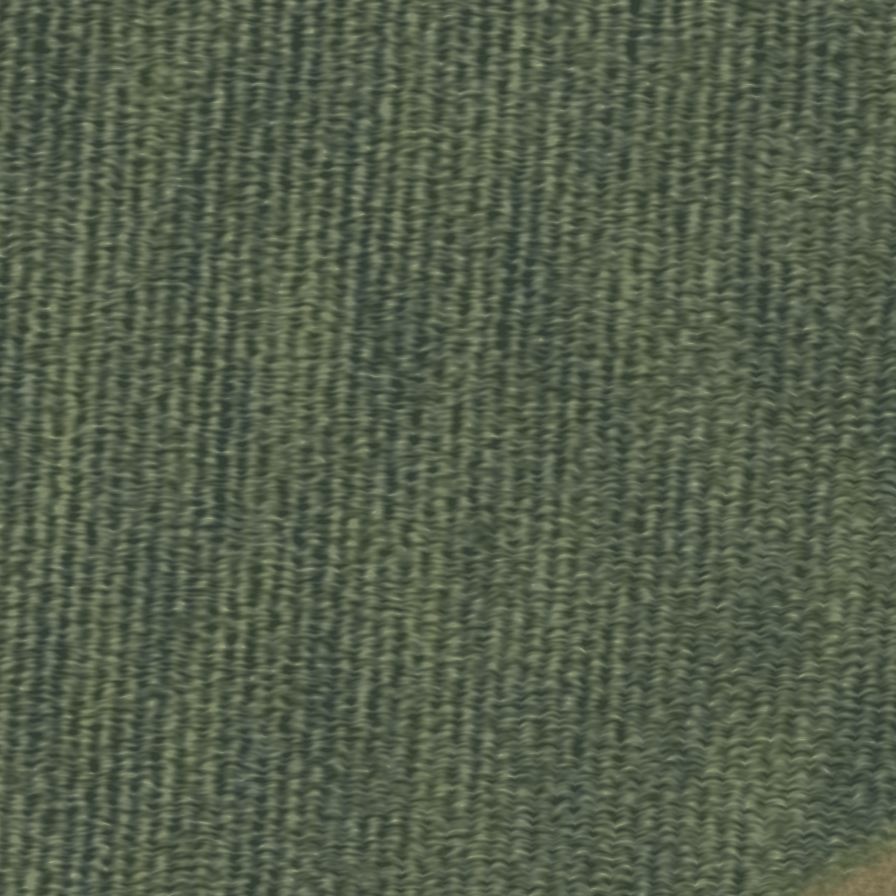
Give the GLSL for this texture, as a WebGL 2 fragment shader.

```glsl
#version 300 es
precision highp float;

#define ROWS 42.5          // crop rows across the canvas
#define TILT 0.075         // sideways lean of the rows
#define ROW_CONTRAST 0.23  // brightness swing between row and gap
#define LEAF_DENSITY 152.0 // leaf strokes up the canvas
#define LEAF_CONTRAST 0.76
#define LEAF_ARCH 0.0011   // droop of leaves away from the row centre
#define BROAD_WEAR 0.19    // slow patches of lighter and darker growth

uniform vec2 u_resolution;
out vec4 outColor;

const vec3 GAP_DARK = vec3(0.210, 0.254, 0.190);
const vec3 LEAF_MID = vec3(0.335, 0.376, 0.300);
const vec3 LEAF_LIGHT = vec3(0.485, 0.525, 0.425);
const vec3 SOIL = vec3(0.510, 0.460, 0.340);
const vec3 VERGE = vec3(0.430, 0.450, 0.290);

// Unit gradient from an integer hash of the lattice cell
vec2 gradientAt(vec2 cell) {
  uvec2 q = uvec2(ivec2(cell)) * uvec2(1597u, 3571u);
  uint h = (q.x ^ (q.y << 7u)) * 74759u + q.y;
  h = (h ^ (h >> 15u)) * 73471u;
  h = (h ^ (h >> 13u)) * 40503u;
  h ^= h >> 16u;
  float angle = float(h & 65535u) / 65536.0 * 6.28319;
  return vec2(cos(angle), sin(angle));
}

float gradientNoise(vec2 p) {
  vec2 cell = floor(p);
  vec2 f = p - cell;
  vec2 w = f * f * f * (f * (f * 6.0 - 15.0) + 10.0);
  float a = dot(gradientAt(cell), f);
  float b = dot(gradientAt(cell + vec2(1, 0)), f - vec2(1, 0));
  float c = dot(gradientAt(cell + vec2(0, 1)), f - vec2(0, 1));
  float d = dot(gradientAt(cell + vec2(1, 1)), f - vec2(1, 1));
  return mix(mix(a, b, w.x), mix(c, d, w.x), w.y);
}

float fractalNoise(vec2 p) {
  float sum = 0.0, weight = 1.0;
  for (int i = 0; i < 3; i++) {
    sum += weight * gradientNoise(p);
    p = p * 2.03 + 17.0;
    weight *= 0.5;
  }
  return sum;
}

// Three-stop ramp from shaded gap to lit leaf
vec3 cropColor(float tone) {
  tone = clamp(tone, 0.0, 1.0);
  return tone < 0.5 ? mix(GAP_DARK, LEAF_MID, tone * 2.0)
                    : mix(LEAF_MID, LEAF_LIGHT, tone * 2.0 - 1.0);
}

void main() {
  vec2 uv = gl_FragCoord.xy / u_resolution;

  // Leaning rows, nearly straight, with slightly ragged flanks
  float straightRow = (uv.x - TILT * uv.y) * ROWS;
  float row = straightRow + 0.2 * gradientNoise(uv * vec2(5.0, 4.0) + 31.0);
  row += 0.2 * gradientNoise(vec2(straightRow * 0.8, uv.y * 50.0));
  float across = fract(row) - 0.5;
  float ridge = cos(across * 6.28319);

  // Rows blur together towards the lower right and in scattered patches
  float merged = smoothstep(0.6, 1.5, uv.x + 0.7 * (1.0 - uv.y));
  float definition = 1.0 - 0.55 * merged;
  definition += 0.7 * gradientNoise(vec2(straightRow * 0.3, uv.y * 6.0) + 57.0);
  definition = clamp(definition, 0.25, 1.3);

  // Short leaf strokes, lying nearly level with a little random slant
  float arch = LEAF_ARCH * (1.0 + 1.8 * merged);
  float bentY = uv.y + arch * 4.0 * across * across;
  bentY += 0.007 * gradientNoise(vec2(straightRow * 0.37, uv.y * 20.0) + 70.0);
  vec2 leafCell = vec2(straightRow * 1.13, bentY * LEAF_DENSITY);
  float leaf = gradientNoise(leafCell);
  float fine = gradientNoise(leafCell * vec2(1.7, 1.5) + 43.0);

  // Uneven growth: streaks along the rows and wide patches
  float streak = gradientNoise(vec2(straightRow * 0.38, uv.y * 4.0) + 11.0);
  float patchy = fractalNoise(uv * 6.0 + 5.0);

  float tone = 0.46 + ROW_CONTRAST * definition * ridge;
  tone += LEAF_CONTRAST * (leaf + 0.55 * fine);
  tone += BROAD_WEAR * (streak + 0.5 * patchy);
  vec3 color = cropColor(tone);

  // Yellow and blue-green drift, with sparse pale leaf tips
  float warmth = streak + 0.5 * fractalNoise(uv * 16.0 + 90.0) + 0.3 * ridge * definition;
  color += warmth * vec3(0.012, 0.008, -0.022);
  float tips = smoothstep(0.3, 0.55, fine) * smoothstep(0.1, 0.4, leaf);
  color += tips * vec3(0.10, 0.09, 0.05);

  // Grassy verge and bare soil in the lower right corner
  float edge = uv.y - 0.056 - 0.55 * (uv.x - 1.0);
  edge += 0.018 * fractalNoise(uv * 45.0);
  float grain = 0.10 * fractalNoise(uv * vec2(90.0, 130.0));
  color = mix(color, VERGE + grain, 0.5 * (1.0 - smoothstep(0.0, 0.05, edge)));
  color = mix(color, SOIL + grain, 0.85 * (1.0 - smoothstep(-0.02, 0.012, edge)));

  outColor = vec4(color, 1.0);
}
```
